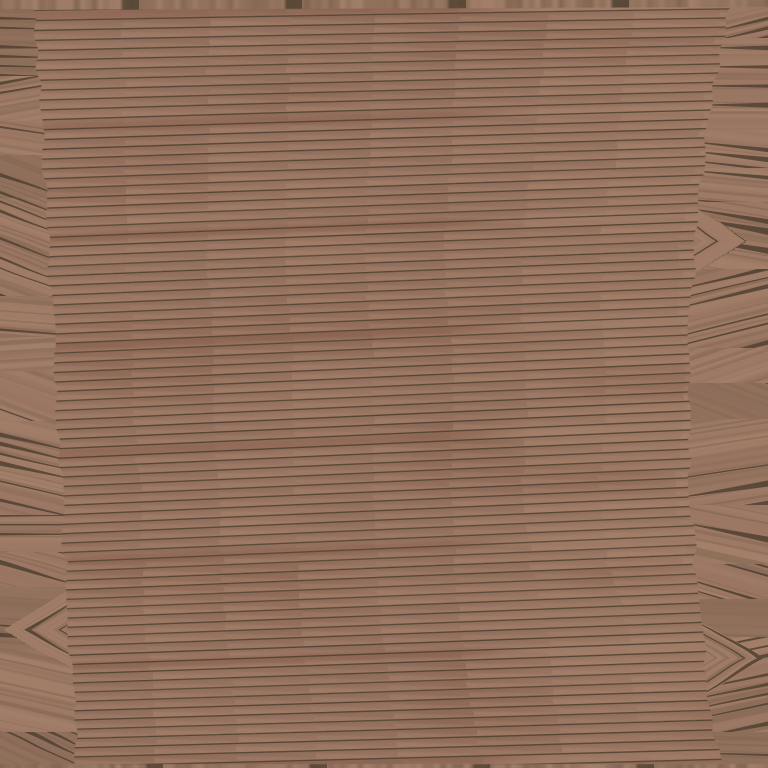
A Shadertoy shader for this texture:

```glsl
// Weathered clapboard siding: about 80 thin tilted boards crossed by 8 faint facets.
// Boards come from a sheared row coordinate; beyond the curved side edges the rows
// smear into random fans and nested chevrons, with ticked strips at top and bottom.

#define ROWS 80.5
#define FACETS 8.0
#define BANDS 14.0
#define SEAM_STEP 0.14
#define LINE_HALF 0.0009
#define BASE vec3(0.58, 0.44, 0.37)
#define LIGHT vec3(0.64, 0.50, 0.415)
#define SHADE vec3(0.51, 0.40, 0.32)
#define DARK vec3(0.31, 0.25, 0.19)
#define RUST vec3(0.54, 0.38, 0.31)

float hash(vec2 p) {
    return fract(sin(dot(p, vec2(127.1, 311.7))) * 43758.5453);
}

float noise(vec2 p) {
    vec2 i = floor(p), f = fract(p);
    f = f * f * (3.0 - 2.0 * f);
    return mix(mix(hash(i), hash(i + vec2(1, 0)), f.x),
               mix(hash(i + vec2(0, 1)), hash(i + vec2(1, 1)), f.x), f.y);
}

// Coverage of a stroke at distance d from its centre
float stroke(float d, float halfWidth, float px) {
    return clamp((halfWidth - d) / px + 0.5, 0.0, 1.0);
}

// Tilted boards; u runs 0..1 between the side edges
vec3 siding(vec2 p, float u, float px) {
    float tilt = 0.045 - 0.1 * (p.y - 0.45) * (p.y - 0.45);
    float level = p.y - tilt * (p.x - 0.5);
    float row = level * ROWS, f = fract(row), id = floor(row);

    // Facets with a wavering boundary
    float waver = (noise(vec2(p.y * 6.0, floor(u * 3.0))) - 0.5) * 0.35 * u;
    float facet = u * FACETS + waver + 0.05 * hash(vec2(id, 3.0));
    float g = fract(facet);
    float facetTone = hash(vec2(floor(facet), floor(p.y * 9.0)));

    // Broad weathering, brighter toward the right
    float glow = 0.15 + 0.35 * smoothstep(0.55, 1.0, u) + 0.15 * smoothstep(0.3, 0.0, u);
    glow += 0.22 * (noise(p * 5.0) - 0.5) + 0.12 * (facetTone - 0.5);
    vec3 color = mix(BASE, LIGHT, glow);
    color = mix(color, RUST, 0.35 * smoothstep(0.55, 0.9, noise(p * vec2(5.0, 16.0) + 7.0)));

    // Board relief: shaded top, light wedge at the lower lip
    color = mix(color, SHADE, 0.38 * smoothstep(0.45, 1.0, f));
    float wedge = mix(0.65, 0.2, g);
    color = mix(color, LIGHT, 0.55 * (1.0 - smoothstep(wedge - 0.15, wedge + 0.15, f)));
    color *= 0.98 + 0.04 * hash(vec2(id, floor(facet)));

    // Seams: rusty at left, pale at right
    float seam = abs(fract((level - 0.147) / SEAM_STEP + 0.5) - 0.5) * SEAM_STEP;
    float pale = smoothstep(0.6, 0.75, u);
    color = mix(color, mix(RUST, LIGHT, pale), 0.55 * smoothstep(0.009, 0.002, seam));

    float gap = stroke(min(f, 1.0 - f) / ROWS, LINE_HALF, px);
    return mix(color, DARK, gap * mix(0.75, 0.92, hash(vec2(id, 8.0))));
}

// Smeared ends; d is the distance beyond the side edge
vec3 margin(vec2 p, float d, float side, float px) {
    float band = floor(p.y * BANDS + 0.4 * sin(p.y * 23.0 + side));
    vec2 seed = vec2(band, side * 17.0);
    float v = p.y + (hash(seed) - 0.5) * 0.9 * d;
    float density = mix(0.08, 0.5, hash(seed + 5.0));

    // Nested chevrons: side, centre height, reach
    vec3 chevrons[3] = vec3[3](vec3(0, 0.18, 0.05), vec3(1, 0.686, 0.042), vec3(1, 0.143, 0.046));
    for (int i = 0; i < 3; i++) {
        vec3 c = chevrons[i];
        float nested = abs(p.y - c.y) + 0.6 * d;
        if (c.x == side && nested < c.z) {
            v = nested;
            density = 0.72;
            seed = c.xy * 9.0;
        }
    }

    float row = v * ROWS, f = fract(row), id = floor(row);
    float streak = noise(vec2(row * 1.4, seed.x + seed.y));
    float fine = noise(vec2(row * 4.0, seed.y + 40.0));
    vec3 color = mix(BASE, LIGHT, 0.2 + 0.8 * streak);
    color = mix(color, SHADE, 0.6 * smoothstep(0.5, 0.95, fine));
    color = mix(color, SHADE, 0.5 * step(0.8, hash(seed + 2.0)));

    // Dark gaps widen as they are pulled outward
    float present = step(hash(vec2(id, seed.x + seed.y)), density);
    float width = LINE_HALF + 0.035 * d * hash(vec2(id, 31.0 + side));
    float gap = stroke(abs(f - 0.5) / ROWS, width, px);
    return mix(color, DARK, 0.85 * present * gap);
}

// Ticked strip with occasional dark blocks
vec3 trim(float x, float side) {
    float tick = noise(vec2(x * 130.0, side));
    vec3 color = mix(SHADE, LIGHT, tick);
    float cell = fract(x * 4.7 + 0.15 * side);
    return mix(color, DARK, 0.8 * smoothstep(0.88, 0.91, cell));
}

void mainImage(out vec4 fragColor, in vec2 fragCoord) {
    vec2 p = fragCoord / iResolution.xy;
    float px = 1.0 / iResolution.y;
    float jag = 0.008 * (noise(vec2(p.y * 45.0, 2.0)) - 0.5);
    float left = mix(0.1, 0.045, p.y) + jag;
    float right = 0.897 + 0.19 * (p.y - 0.47) * (p.y - 0.47) - jag;
    float side = step(0.5, p.x);
    float beyond = max(left - p.x, p.x - right);

    vec3 color = siding(p, (p.x - left) / (right - left), px);
    vec3 ends = margin(p, max(beyond, 0.0), side, px);
    color = mix(color, ends, smoothstep(-px, px, beyond));

    float top = smoothstep(-px, px, p.y - 0.989 - 0.004 * (p.x - 0.5));
    float bottom = smoothstep(px, -px, p.y - 0.005);
    color = mix(color, trim(p.x, step(0.5, p.y)), max(top, bottom));
    fragColor = vec4(color, 1.0);
}
```
